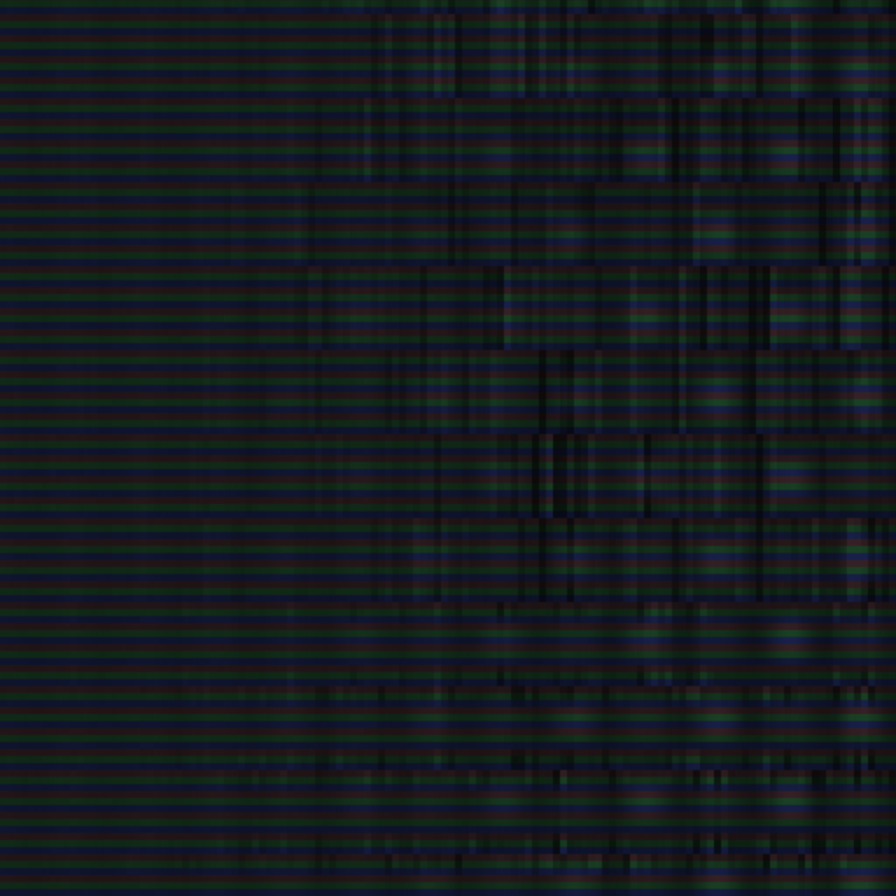
Write a WebGL 1 fragment shader that draws this texture.

```glsl
precision highp float;
// Dark display raster: 128 thin rows cycling green, blue, red from the top.
// A checkered lattice of soft glows gains contrast to the right, and each
// band of 12 rows carries its own hashed vertical streaks.
uniform vec2 u_resolution;

#define CELLS 128.0        // rows, and streak columns, across the canvas
#define BAND_ROWS 12.0     // rows in one streak band
#define BAND_SHIFT 2.0     // rows above the first full band
#define GLOW_PERIOD vec2(0.0801, 0.0898)
#define GLOW_SHIFT 0.005
#define GLOW_GAIN 0.34
#define STREAK_GAIN 0.55
#define EDGE 0.2           // half width of a soft edge, in cells
#define GREEN vec3(0.062, 0.158, 0.088)
#define BLUE vec3(0.058, 0.078, 0.178)
#define RED vec3(0.130, 0.080, 0.090)

const float PI = 3.14159265;

float hash(vec2 p) {
  return fract(sin(dot(p, vec2(127.1, 311.7))) * 43758.5453);
}

// Blend weight from one cell centre to the next
float softStep(float f, float pixelWidth) {
  float halfWidth = max(EDGE, 0.5 * pixelWidth);
  return smoothstep(0.5 - halfWidth, 0.5 + halfWidth, f);
}

// Mostly faint, occasionally strong signed value for a column of a band
float streakValue(float column, float band) {
  float h = 2.0 * hash(vec2(column, band + 7.0)) - 1.0;
  return h * h * h;
}

float streaks(float x, float row) {
  float shifted = row - BAND_SHIFT + 0.5;
  float band = floor(shifted / BAND_ROWS);
  float fromMiddle = abs(fract(shifted / BAND_ROWS) - 0.5) * BAND_ROWS;
  float p = x * CELLS - 0.5;
  float column = floor(p);
  float value = mix(streakValue(column, band), streakValue(column + 1.0, band),
                    softStep(fract(p), CELLS / u_resolution.x));
  // Lower bands keep streaks only near their top and bottom
  float lower = smoothstep(0.55, 0.75, row / CELLS);
  float reach = mix(1.0, smoothstep(2.5, 4.5, fromMiddle), 0.85 * lower);
  float strength = mix(0.08, 1.0, smoothstep(0.15 - 0.1 * lower, 0.75, x));
  return STREAK_GAIN * strength * reach * value;
}

// Lattice of glows; every other one in a checker is stronger
float glow(vec2 p) {
  vec2 phase = PI * (p + vec2(0.0, GLOW_SHIFT)) / GLOW_PERIOD;
  vec2 wave = 0.5 + 0.5 * cos(2.0 * phase);
  float checker = -cos(phase.x) * cos(phase.y);
  float spot = wave.x * wave.y * (1.0 + 0.4 * checker);
  float ramp = smoothstep(0.1, 1.0, p.x);
  float columns = 0.07 * (wave.x - 0.5);
  return columns + GLOW_GAIN * ramp * (1.6 * spot - 0.4);
}

vec3 rowColor(float x, float row) {
  float slot = mod(row + 0.5, 3.0);
  vec3 base = slot < 1.0 ? GREEN : (slot < 2.0 ? BLUE : RED);
  float grain = 0.05 * (hash(vec2(floor(x * CELLS * 0.5), row)) - 0.5);
  float tone = 1.0 + glow(vec2(x, (row + 0.5) / CELLS)) + streaks(x, row) + grain;
  return base * clamp(tone, 0.45, 1.6);
}

void main() {
  vec2 uv = gl_FragCoord.xy / u_resolution;
  // Rows count downward from the top
  float p = (1.0 - uv.y) * CELLS - 0.5;
  float row = floor(p);
  vec3 color = mix(rowColor(uv.x, row), rowColor(uv.x, row + 1.0),
                   softStep(fract(p), CELLS / u_resolution.y));
  gl_FragColor = vec4(color, 1.0);
}
```
